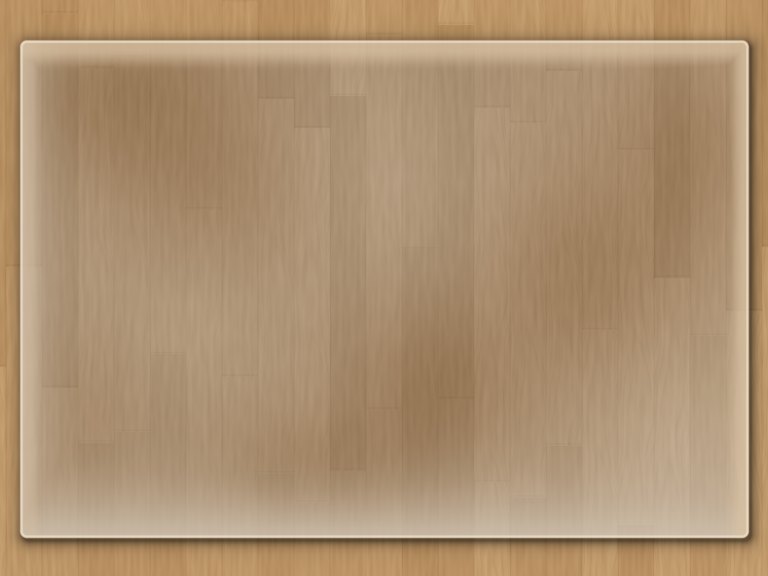
Give the GLSL for this background, as a Shadertoy shader.

```glsl
// Vertical maple planks seen through a frosted, round-cornered glass panel.
// Planks use hashed columns, layered sines and stretched cellular noise;
// the panel is a box distance with soft inner glows, a bright rim and a shadow.

float hash(vec2 p) {
    p = fract(p * vec2(0.1031, 0.1137));
    p += dot(p, p.yx + 33.33);
    return fract((p.x + p.y) * p.x * 17.3);
}

// Distance to the nearest scattered point, one point per cell.
float cellular(vec2 p) {
    vec2 cell = floor(p);
    float nearest = 2.0;
    for (int j = -1; j <= 1; j++)
    for (int i = -1; i <= 1; i++) {
        vec2 c = cell + vec2(i, j);
        vec2 point = c + vec2(hash(c + 7.0), hash(c + 51.0));
        nearest = min(nearest, length(p - point));
    }
    return nearest;
}

float roundBox(vec2 p, vec2 halfSize, float radius) {
    vec2 q = abs(p) - halfSize + radius;
    return length(max(q, 0.0)) + min(max(q.x, q.y), 0.0) - radius;
}

float softSpot(vec2 p, vec2 center, vec2 size) {
    vec2 q = (p - center) / size;
    return exp(-dot(q, q));
}

// Brightness offset of the wood, centred on zero.
float woodGrain(vec2 p) {
    float column = p.x / 0.0625 - 0.17;
    float id = floor(column);
    float across = fract(column) - 0.5;
    float along = p.y / 0.65 + hash(vec2(id, 3.0));
    float seed = hash(vec2(id + 20.0, floor(along) + 9.0));

    // Arched growth rings, stronger on some boards.
    float sway = 0.5 * sin(p.y * 13.0 + seed * 40.0) + 0.25 * sin(p.y * 31.0 + across * 5.0);
    float bend = across + 0.22 * sway;
    float rings = sin(p.y * 34.0 * (seed > 0.5 ? 1.0 : -1.0) + bend * bend * 65.0 + sway * 3.0);
    float grain = 0.016 * smoothstep(0.3, 1.0, rings) * (0.3 - 1.3 * seed);

    // Fine fibres and short pores.
    grain += 0.006 * sin(p.x * 520.0 + sway * 2.0 + seed * 30.0);
    grain += 0.005 * sin(p.x * 291.0 + sin(p.y * 23.0 + seed * 9.0) * 1.5);
    grain += 0.026 * (cellular(p * vec2(120.0, 19.0)) - 0.5);

    // Board tone, long seams and butt joints.
    float seam = smoothstep(0.04, 0.0, 0.5 - abs(across));
    float joint = smoothstep(0.004, 0.0, abs(fract(along) - 0.5 / 100.0));
    return grain + 0.055 * (seed - 0.5) - 0.022 * seam - 0.02 * joint;
}

void mainImage(out vec4 fragColor, in vec2 fragCoord) {
    vec2 p = fragCoord / iResolution.y;
    p.x += 0.5 * (4.0 / 3.0 - iResolution.x / iResolution.y);
    float pixel = 1.0 / iResolution.y;
    float grain = woodGrain(p);

    // Bare wood around the panel, with a shadow falling right and down.
    vec2 center = vec2(0.6675, 0.498);
    vec2 halfSize = vec2(0.6328, 0.4323);
    vec3 wood = vec3(0.745, 0.59, 0.405) + grain * vec3(1.2, 1.3, 1.3);
    float shadowDist = roundBox(p - center - vec2(0.004, -0.005), halfSize, 0.012);
    wood *= 1.0 - 0.5 * exp(-max(shadowDist, 0.0) * 110.0);

    // Cloudy light and dark patches inside the glass.
    float tone = 0.56;
    tone -= 0.50 * softSpot(p, vec2(0.19, 0.84), vec2(0.19, 0.15));
    tone -= 0.22 * softSpot(p, vec2(0.38, 0.68), vec2(0.16, 0.16));
    tone -= 0.42 * softSpot(p, vec2(1.21, 0.74), vec2(0.14, 0.18));
    tone -= 0.42 * softSpot(p, vec2(1.02, 0.52), vec2(0.16, 0.17));
    tone -= 0.42 * softSpot(p, vec2(0.76, 0.32), vec2(0.15, 0.15));
    tone -= 0.48 * softSpot(p, vec2(0.55, 0.17), vec2(0.18, 0.10));
    tone -= 0.22 * softSpot(p, vec2(0.15, 0.30), vec2(0.10, 0.17));
    tone += 0.24 * softSpot(p, vec2(0.68, 0.69), vec2(0.17, 0.20));
    tone += 0.22 * softSpot(p, vec2(0.32, 0.44), vec2(0.18, 0.14));
    tone += 0.32 * softSpot(p, vec2(1.22, 0.22), vec2(0.18, 0.17));
    vec3 glass = mix(vec3(0.59, 0.465, 0.33), vec3(0.735, 0.645, 0.54), tone);
    glass += grain * 0.9;

    // Frosted borders: wide below, narrow and warm above and at the sides.
    vec2 low = p - center + halfSize;
    vec2 high = center + halfSize - p;
    float frost = 0.75 * exp(-pow(max(low.y, 0.0) / 0.085, 1.3));
    frost = max(frost, 0.65 * exp(-max(low.x, 0.0) / 0.045));
    glass = mix(glass, vec3(0.83, 0.785, 0.72), frost);
    float warm = 0.72 * smoothstep(0.055, 0.015, high.y);
    warm = max(warm, 0.75 * smoothstep(0.045, 0.008, high.x));
    warm = max(warm, 0.35 * smoothstep(0.035, 0.020, low.x));
    warm = max(warm, 0.25 * exp(-max(high.x, 0.0) / 0.07));
    glass = mix(glass, vec3(0.855, 0.765, 0.645), warm);

    // Polished rim, then the panel over the wood.
    float dist = roundBox(p - center, halfSize, 0.012);
    float rim = smoothstep(0.0035, 0.0, abs(dist + 0.003));
    glass = mix(glass, vec3(0.94, 0.89, 0.81), 0.75 * rim);
    vec3 color = mix(wood, glass, smoothstep(pixel, -pixel, dist));
    fragColor = vec4(clamp(color, 0.0, 1.0), 1.0);
}
```
